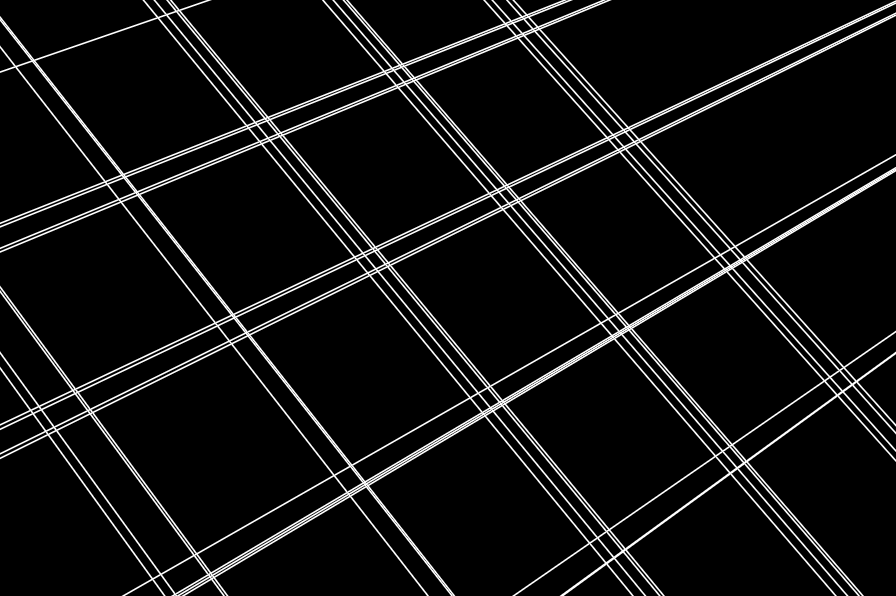
Write a Shadertoy shader that draws this pattern.

```glsl
// Fine white lines on black: two families of line bundles crossing as a tilted
// grid in perspective. Each line joins two opposite canvas edges, with its end
// points given by quadratics in the bundle index, which makes the spacing spread.

// Antialiased coverage of the straight line through a and b.
float lineCoverage(vec2 p, vec2 a, vec2 b) {
    vec2 along = normalize(b - a);
    float dist = abs(dot(p - a, vec2(-along.y, along.x)));
    return clamp(0.5 + (0.00135 - dist) * iResolution.y, 0.0, 1.0);
}

// Steep line number k, from the top edge to the bottom edge.
float steepLine(vec2 p, float k) {
    float top = -0.3535 + k * (0.336 - 0.0082 * k);
    float bottom = 0.381 + k * (0.3867 - 0.0107 * k);
    return lineCoverage(p, vec2(top, 0.0), vec2(bottom, 1.0));
}

// Shallow line of bundle k; its offset narrows toward the right edge.
float shallowLine(vec2 p, float k, float offset) {
    float l = k + offset;
    float r = k + 0.65 * offset;
    float left = 0.121 + l * (0.2234 + 0.0363 * l);
    float right = -0.3965 + r * (0.1602 + 0.0195 * r);
    return lineCoverage(p, vec2(0.0, left), vec2(1.5, right));
}

void mainImage(out vec4 fragColor, in vec2 fragCoord) {
    // Height is one unit, y runs downward, width is normalised to 1.5.
    vec2 p = fragCoord / iResolution.xy;
    p = vec2(1.5 * p.x, 1.0 - p.y);

    // Line offsets inside each bundle, as fractions of the bundle spacing.
    vec4 steepOffsets[5] = vec4[5](
        vec4(0.0, -0.015, -0.22, -0.27),
        vec4(0.0, 0.01, -0.11, -0.11),
        vec4(0.0, -0.02, -0.09, -0.15),
        vec4(0.0, -0.02, -0.08, -0.14),
        vec4(0.0, -0.04, -0.13, -0.18));
    vec4 shallowOffsets[5] = vec4[5](
        vec4(0.0),
        vec4(-0.02, 0.0, 0.12, 0.14),
        vec4(0.0, 0.02, 0.13, 0.15),
        vec4(0.0, 0.12, 0.133, 0.146),
        vec4(0.0, 0.0, 0.17, 0.175));

    // Brightest line wins, so crossings stay plain white.
    float ink = 0.0;
    for (int k = 0; k < 5; k++) {
        for (int j = 0; j < 4; j++) {
            ink = max(ink, steepLine(p, float(k) + steepOffsets[k][j]));
            ink = max(ink, shallowLine(p, float(k), shallowOffsets[k][j]));
        }
    }
    fragColor = vec4(vec3(ink), 1.0);
}
```
